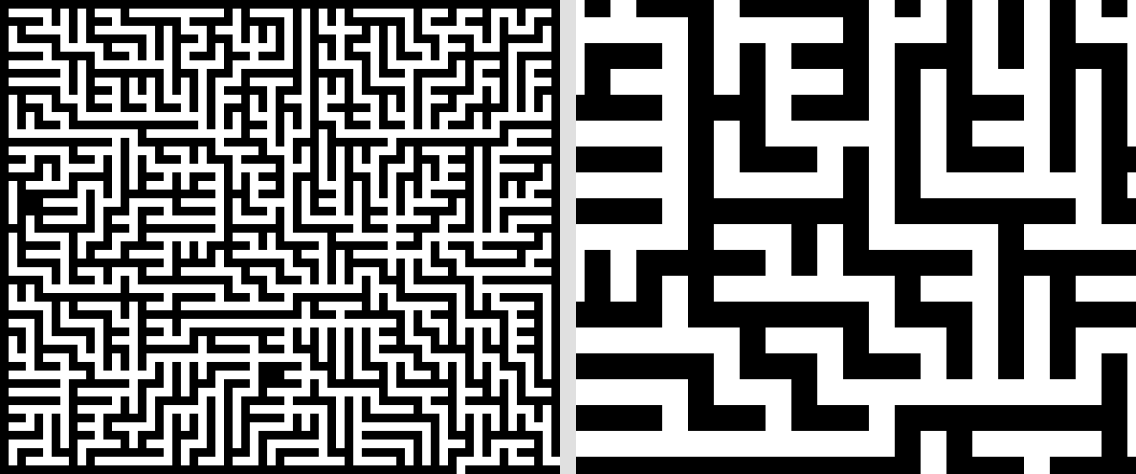
Left: the whole. Right: its middle third, enlarged.
Reproduce this pattern procedurally as a WebGL 2 fragment shader.

```glsl
#version 300 es
precision highp float;

// A black and white maze of thin corridors on a grid of square modules.
// Every cell opens a passage to a random neighbour of lower potential,
// so the corridors branch as a tree. A few cells stay solid black.

#define CELLS vec2(32.0, 27.0)
#define CENTRE vec2(19.3, 11.6)
#define WARP 2.0
#define WARP_FREQ 0.35
#define JITTER 0.9
#define VOID_SHARE 0.009
#define GATE_COLUMN 53.0
#define GATE_ROW 1.0
#define BLOCKED 1000.0
#define WALL_COLOUR vec3(0.0)
#define PATH_COLOUR vec3(1.0)

uniform vec2 u_resolution;
out vec4 fragColor;

float hash(vec2 p) {
    vec3 q = fract(p.xyx * 0.1031);
    q += dot(q, q.yzx + 33.33);
    return fract((q.x + q.y) * q.z);
}

// Jittered, warped distance to the root; blocked outside and in solid cells.
float potential(vec2 cell) {
    bool outside = any(lessThan(cell, vec2(0.0)))
                || any(greaterThanEqual(cell, CELLS));
    if (outside || hash(cell + vec2(7.0, 400.0)) < VOID_SHARE) return BLOCKED;
    vec2 warped = cell + WARP * sin(cell.yx * WARP_FREQ + vec2(0.4, 1.9));
    return length(warped - CENTRE) + JITTER * hash(cell + 300.0);
}

// Step from a cell to its parent, or zero if it has none.
vec2 parentStep(vec2 cell) {
    float here = potential(cell);
    vec2 chosen = vec2(0.0);
    if (here >= BLOCKED) return chosen;
    float best = -1.0;
    vec2 dir = vec2(1.0, 0.0);
    for (int i = 0; i < 4; i++) {
        float score = hash(vec2(cell.x * 4.0 + float(i), cell.y + 100.0));
        if (score > best && potential(cell + dir) < here) {
            best = score;
            chosen = dir;
        }
        dir = vec2(-dir.y, dir.x);
    }
    return chosen;
}

// 1 for a corridor module, 0 for a wall module.
float corridor(vec2 module) {
    // Gates through the bottom and right borders
    if (module.x == GATE_COLUMN && module.y <= 0.0) return 1.0;
    if (module.y == GATE_ROW && module.x >= 2.0 * CELLS.x) return 1.0;

    vec2 cell = floor((module - 1.0) * 0.5);
    vec2 between = 1.0 - mod(module, 2.0);
    float evenAxes = between.x + between.y;
    if (evenAxes > 1.5) return 0.0;
    if (evenAxes < 0.5) return potential(cell) < BLOCKED ? 1.0 : 0.0;

    // Passage between two neighbouring cells
    bool linked = parentStep(cell) == between
               || parentStep(cell + between) == -between;
    return linked ? 1.0 : 0.0;
}

void main() {
    vec2 grid = 2.0 * CELLS + 1.0;
    vec2 pixel = grid / u_resolution;
    vec2 pos = gl_FragCoord.xy * pixel - 0.5;

    // Blend the four nearest modules across one pixel at their shared edges
    vec2 base = floor(pos);
    vec2 blend = clamp((fract(pos) - 0.5) / pixel + 0.5, 0.0, 1.0);
    float lower = mix(corridor(base), corridor(base + vec2(1.0, 0.0)), blend.x);
    float upper = mix(corridor(base + vec2(0.0, 1.0)), corridor(base + 1.0), blend.x);

    fragColor = vec4(mix(WALL_COLOUR, PATH_COLOUR, mix(lower, upper, blend.y)), 1.0);
}
```
